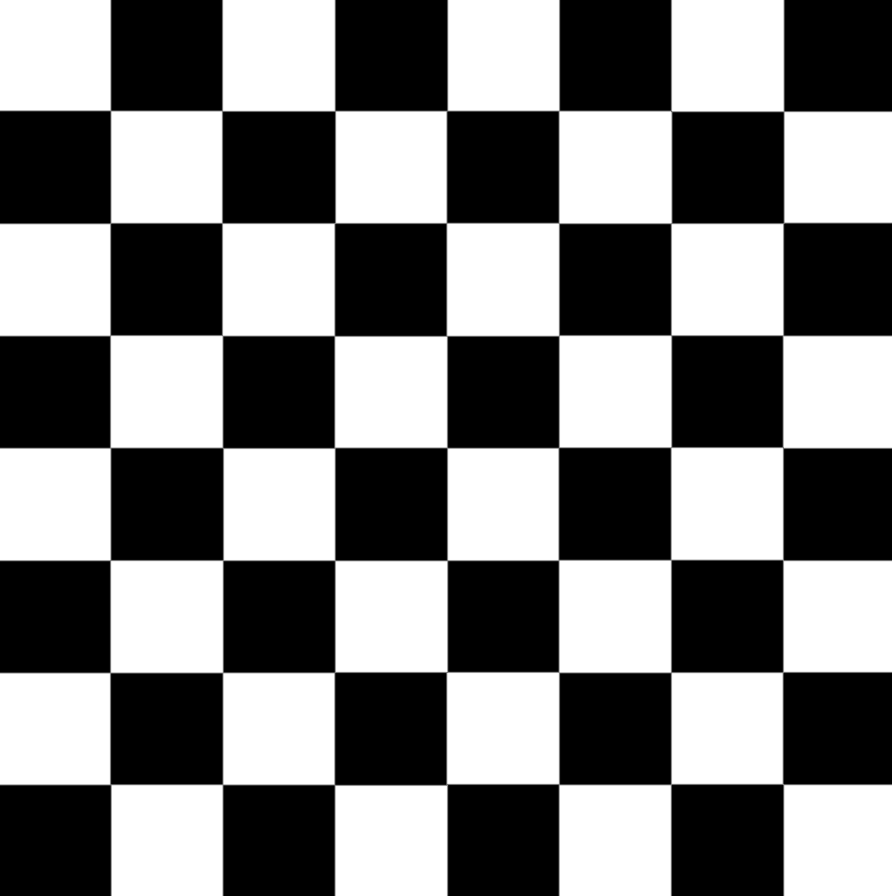
Reproduce this pattern procedurally as a WebGL 1 fragment shader.

```glsl
precision highp float;

uniform vec2 u_resolution;

const vec2 CELLS = vec2(8.0);
const vec2 FIRST_EDGE = vec2(0.1243, 0.1240);   // lowest inner edges, canvas units
const vec2 PITCH = vec2(0.1257, 0.1253);        // cell size, canvas units
const float EDGE_SOFTNESS = 0.0015;             // half width of an edge, canvas units
const float EDGE_WANDER = 0.005;                // shift of edges, in cells
const vec3 DARK = vec3(0.0);
const vec3 LIGHT = vec3(1.0);

float hash(vec2 p) {
  return fract(sin(dot(p, vec2(127.1, 311.7))) * 43758.5453);
}

// Small shift of one edge segment, from -EDGE_WANDER to EDGE_WANDER
float wander(float edge, float cell, float seed) {
  return (hash(vec2(edge + seed, cell)) * 2.0 - 1.0) * EDGE_WANDER;
}

// Soft square wave from -1 to 1, flipping at every edge
vec2 squareWave(vec2 offset, vec2 edge, vec2 softness) {
  vec2 side = smoothstep(-softness, softness, offset) * 2.0 - 1.0;
  vec2 parity = 1.0 - 2.0 * mod(edge, 2.0);
  return side * parity;
}

void main() {
  vec2 uv = gl_FragCoord.xy / u_resolution;
  vec2 grid = (uv - FIRST_EDGE) / PITCH;
  vec2 cell = floor(grid);

  // Nearest inner edge on each axis, shifted a little per cell
  vec2 edge = clamp(floor(grid + 0.5), vec2(0.0), CELLS - 2.0);
  vec2 shift = vec2(wander(edge.x, cell.y, 3.0), wander(edge.y, cell.x, 41.0));

  // Opposite signs on the two axes make a light cell
  vec2 softness = max(vec2(EDGE_SOFTNESS), 0.75 / u_resolution) / PITCH;
  vec2 wave = squareWave(grid - edge - shift, edge, softness);
  float light = 0.5 - 0.5 * wave.x * wave.y;

  gl_FragColor = vec4(mix(DARK, LIGHT, light), 1.0);
}
```
